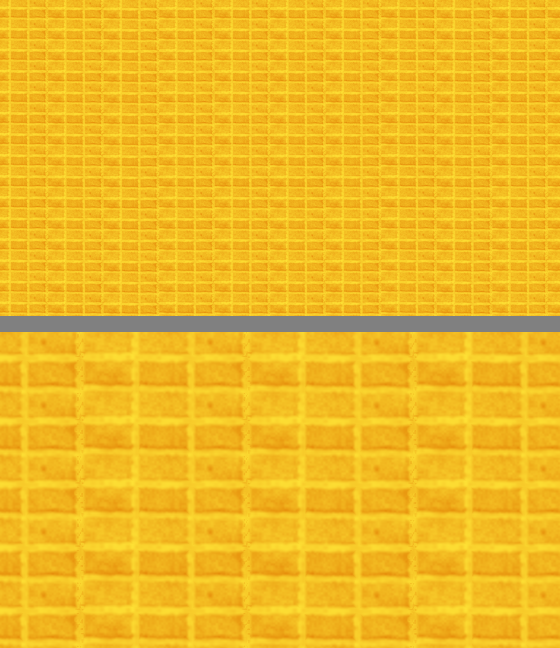
Top, the full canvas; bottom, a detail of the centre.
A Shadertoy shader for this pattern:

```glsl
float hash(vec2 p) {
    vec3 q = fract(vec3(p.xyx) * 0.1031);
    q += dot(q, q.yzx + 33.33);
    return fract((q.x + q.y) * q.z);
}

// Value noise that wraps after a whole number of lattice steps
float wrapNoise(vec2 tilePos, vec2 period) {
    vec2 p = tilePos * period;
    vec2 i = floor(p), f = fract(p);
    f = f * f * (3.0 - 2.0 * f);
    vec2 a = mod(i, period), b = mod(i + 1.0, period);
    return mix(mix(hash(a), hash(vec2(b.x, a.y)), f.x),
               mix(hash(vec2(a.x, b.y)), hash(b), f.x), f.y);
}

float bar(float dist, float halfWidth, float soft) {
    return 1.0 - smoothstep(halfWidth - soft, halfWidth + soft, dist);
}

void mainImage(out vec4 fragColor, in vec2 fragCoord) {
    vec2 uv = fragCoord / iResolution.y;
    float soft = max(0.0024, 0.7 / iResolution.y);

    // Each tile holds three columns and two rows of bricks
    vec2 tileSize = vec2(0.1757, 1.0 / 15.0);
    vec2 grid = uv / tileSize - vec2(0.843, 0.6);
    float column = floor(grid.x);
    grid.y += 0.08 * (hash(vec2(column, 7.0)) - 0.5) + 0.03 * (fract(grid.x) - 0.5);

    // The same rough surface recurs in every tile
    float broad = wrapNoise(grid, vec2(5.0, 2.0));
    float coarse = wrapNoise(grid, vec2(17.0, 7.0));
    float fine = wrapNoise(grid, vec2(38.0, 15.0));
    float grain = wrapNoise(grid, vec2(73.0, 29.0));

    // Signed distance to the nearest joint on each axis
    vec2 brick = grid * vec2(3.0, 2.0);
    vec2 joint = floor(brick + 0.5);
    vec2 offset = (brick - joint) * tileSize / vec2(3.0, 2.0);
    offset += (vec2(fine, coarse) - 0.5) * 0.002;
    float seam = 1.0 - step(0.5, mod(joint.x, 3.0));
    float ledge = mod(joint.y, 2.0);

    // Brick faces, paler in the lower row of each tile
    float upperRow = mod(floor(brick.y), 2.0);
    float tone = 0.39 - 0.12 * upperRow + 0.3 * (broad - 0.5);
    tone += 0.24 * (coarse - 0.5) + 0.26 * (fine - 0.5) + 0.2 * (grain - 0.5);
    tone += 0.12 * (hash(mod(floor(brick), vec2(3.0, 2.0)) + 5.0) - 0.5);
    tone += 0.06 * (hash(floor(grid)) - 0.5);

    // Shaded edges of the joints
    tone -= (0.1 + 0.28 * ledge) * bar(abs(offset.y - 0.0058), 0.0018, soft);
    tone -= (0.05 + 0.16 * seam) * bar(abs(offset.x + 0.007), 0.0018, soft);

    // Raised mortar, fainter along the ledges
    float across = bar(abs(offset.y), 0.0041 - 0.0011 * ledge, soft);
    float upright = bar(abs(offset.x), 0.0038 + 0.0006 * seam, soft);
    float mortar = max(across * (0.98 - 0.2 * ledge), upright * (0.84 - 0.12 * seam));
    mortar = min(mortar + 0.12 * across * upright, 1.0);
    tone = mix(tone, 0.9 + 0.35 * (fine - 0.5) + 0.2 * (broad - 0.5), mortar);

    // Chips along the seam and a pit in one brick
    tone -= 0.35 * seam * upright * smoothstep(0.55, 0.9, grain);
    vec2 pit = (fract(grid) - vec2(0.78, 0.25)) * tileSize;
    tone -= 0.45 * bar(length(pit), 0.003, soft);

    vec3 color = mix(vec3(0.92, 0.62, 0.075), vec3(0.985, 0.85, 0.19), tone);
    fragColor = vec4(clamp(color, 0.0, 1.0), 1.0);
}
```
